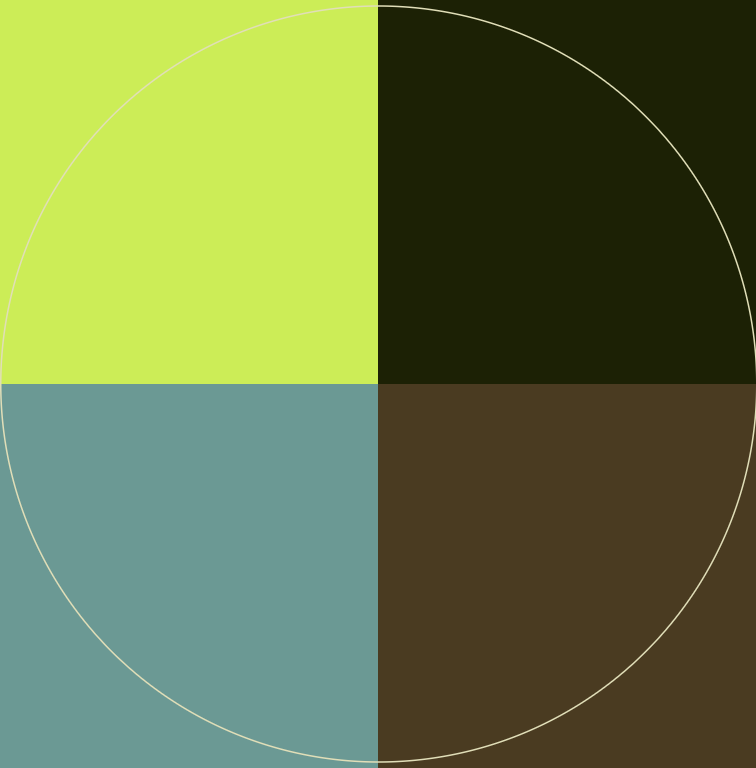
Write a WebGL 2 fragment shader that draws this background.

```glsl
#version 300 es
precision highp float;

uniform vec2 u_resolution;
out vec4 fragColor;

// Coverage of a line of the given width at a signed distance from its middle
float lineMask(float dist, float width, float pixel) {
    return clamp((0.5 * width - abs(dist)) / pixel + 0.5, 0.0, 1.0);
}

void main() {
    // Both axes are measured in canvas widths
    float pixel = 1.0 / u_resolution.x;
    vec2 p = gl_FragCoord.xy * pixel;
    vec2 middle = 0.5 * u_resolution * pixel;

    // Four flat quadrants with smoothed borders
    vec2 side = clamp((p - middle) / pixel + 0.5, 0.0, 1.0);
    vec3 lime = vec3(0.80, 0.93, 0.34);
    vec3 darkOlive = vec3(0.11, 0.13, 0.02);
    vec3 teal = vec3(0.42, 0.60, 0.58);
    vec3 brown = vec3(0.29, 0.23, 0.13);
    vec3 color = mix(mix(teal, brown, side.x), mix(lime, darkOlive, side.x), side.y);

    // Thin cream ring, a hair right of the middle
    float ringDist = length(p - middle - vec2(0.001, 0.0)) - 0.5;
    color = mix(color, vec3(0.88, 0.87, 0.72), lineMask(ringDist, 0.002, pixel));

    fragColor = vec4(color, 1.0);
}
```
